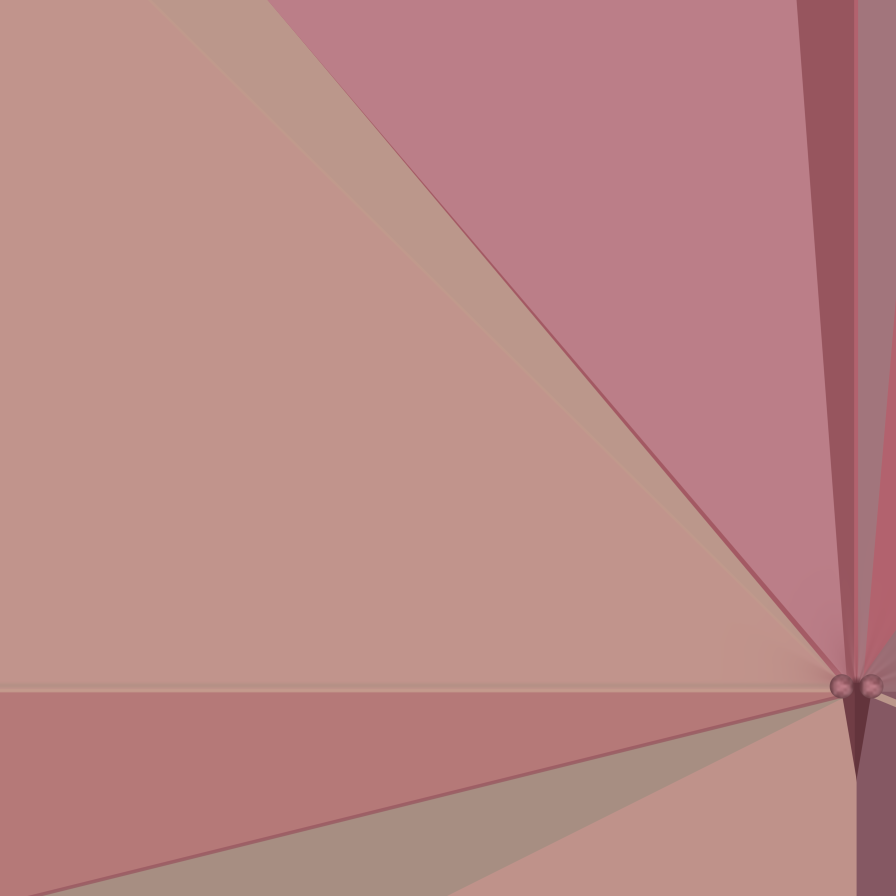
Write a Shadertoy shader that draws this background.

```glsl
const vec2 HUB = vec2(0.956, 0.232);
const float HORIZON = 0.228;

const vec3 SALMON = vec3(0.757, 0.580, 0.548);
const vec3 TAN = vec3(0.733, 0.592, 0.545);
const vec3 PINK = vec3(0.733, 0.494, 0.533);
const vec3 CRIMSON = vec3(0.640, 0.350, 0.390);
const vec3 WINE = vec3(0.592, 0.333, 0.369);
const vec3 MAUVE = vec3(0.637, 0.460, 0.488);
const vec3 ROSE = vec3(0.700, 0.385, 0.430);
const vec3 BRICK = vec3(0.710, 0.475, 0.472);
const vec3 TAUPE = vec3(0.655, 0.555, 0.508);
const vec3 PLUM = vec3(0.520, 0.345, 0.390);
const vec3 DARK = vec3(0.390, 0.205, 0.235);

float hash(vec2 p) {
    return fract(sin(dot(p, vec2(127.1, 311.7))) * 43758.5453);
}

float noise(vec2 p) {
    vec2 cell = floor(p);
    vec2 f = fract(p);
    f = f * f * (3.0 - 2.0 * f);
    float low = mix(hash(cell), hash(cell + vec2(1, 0)), f.x);
    float high = mix(hash(cell + vec2(0, 1)), hash(cell + vec2(1, 1)), f.x);
    return mix(low, high, f.y);
}

// Signed distance to the line a-b, positive on the right of its direction
float side(vec2 p, vec2 a, vec2 b) {
    vec2 dir = normalize(b - a);
    return dot(p - a, vec2(dir.y, -dir.x));
}

float fill(float d, float aa) {
    return smoothstep(-aa, aa, d);
}

float stroke(float d, float halfWidth, float aa) {
    return fill(halfWidth - abs(d), aa);
}

// Wedges above the horizon, laid clockwise from the left
vec3 upperFan(vec2 p, float aa) {
    float crease = side(p, vec2(0.931, 0.245), vec2(0.167, 1.0));
    vec3 col = mix(SALMON, TAN, fill(crease, aa));
    col = mix(col, vec3(0.760, 0.610, 0.550), 0.6 * stroke(crease, 0.0015, aa));
    col = mix(col, CRIMSON, fill(side(p, vec2(0.927, 0.253), vec2(0.299, 1.0)), aa));
    col = mix(col, PINK, fill(side(p, vec2(0.935, 0.253), vec2(0.560, 0.693)), aa));
    col = mix(col, WINE, fill(side(p, vec2(0.943, 0.271), vec2(0.889, 1.0)), aa));
    col = mix(col, MAUVE, fill(p.x - HUB.x, aa));
    col = mix(col, ROSE, stroke(p.x - 0.9555, 0.0022, aa));
    col = mix(col, ROSE, fill(side(p, vec2(0.966, 0.271), vec2(1.0, 0.668)), aa));
    return mix(col, MAUVE * 0.93, fill(side(p, vec2(0.970, 0.255), vec2(1.0, 0.297)), aa));
}

// Wedges below the horizon, laid counterclockwise from the left
vec3 lowerFan(vec2 p, float aa) {
    float fold = -side(p, vec2(0.931, 0.221), vec2(0.039, 0.0));
    vec3 col = mix(BRICK, TAUPE, fill(fold, aa));
    col = mix(col, WINE, 0.75 * stroke(fold, 0.002, aa));
    col = mix(col, SALMON * 0.99, fill(-side(p, vec2(0.931, 0.216), vec2(0.499, 0.0)), aa));
    col = mix(col, PLUM, fill(p.x - HUB.x, aa));
    float strip = side(p, vec2(0.983, 0.222), vec2(1.0, 0.215));
    return mix(col, TAN, stroke(strip, 0.004, aa) * fill(p.x - HUB.x, aa));
}

// Fine strands that fan out of the hub and fade with distance
vec3 strands(vec3 col, vec2 q) {
    float radius = length(q);
    float angle = atan(q.x, q.y);
    float tone = noise(vec2(angle * 9.0, 3.0));
    float reach = exp(-radius * 32.0) * smoothstep(-0.005, 0.012, q.y);
    return mix(col, mix(WINE, PINK, tone), reach);
}

// Rounded, mottled lobe
vec3 lobe(vec3 col, vec2 q, float radius, float aa) {
    float r = length(q) / radius;
    float grain = noise(q * 260.0 + 7.0);
    vec3 body = mix(WINE * 0.85, PINK, 0.25 + 0.65 * grain);
    body *= 1.08 - 0.35 * r * r;
    return mix(col, body, fill(radius - length(q), aa));
}

void mainImage(out vec4 fragColor, in vec2 fragCoord) {
    vec2 p = fragCoord / iResolution.xy;
    float aa = 0.7 / min(iResolution.x, iResolution.y);
    vec2 q = p - HUB;

    vec3 col = mix(lowerFan(p, aa), upperFan(p, aa), fill(p.y - HORIZON, aa));

    // Soft ridges along the horizon
    float left = 1.0 - smoothstep(0.92, 0.94, p.x);
    float height = p.y - HORIZON;
    col = mix(col, TAN * 0.95, left * 0.8 * exp(-pow((height - 0.007) / 0.003, 2.0)));
    col = mix(col, vec3(0.775, 0.615, 0.555), left * 0.7 * stroke(height - 0.001, 0.0018, aa));

    col = strands(col, q);

    // Dark spike hanging from the hub
    float spike = (p.y - 0.130) * 0.171 - abs(q.x);
    vec3 spikeColor = mix(DARK, WINE * 0.82, 0.5 * fill(-q.x - 0.002, aa));
    col = mix(col, spikeColor, fill(spike, aa) * fill(0.006 - q.y, aa));

    // Paired lobes with a dark seam
    for (int i = 0; i < 2; i++) {
        float direction = float(i) * 2.0 - 1.0;
        col = lobe(col, q - vec2(direction * 0.0165, 0.002), 0.0135, aa);
    }
    float seam = length((q - vec2(0.0, 0.003)) / vec2(0.009, 0.012));
    col = mix(col, DARK, 0.8 * (1.0 - smoothstep(0.3, 1.0, seam)));

    fragColor = vec4(col, 1.0);
}
```
